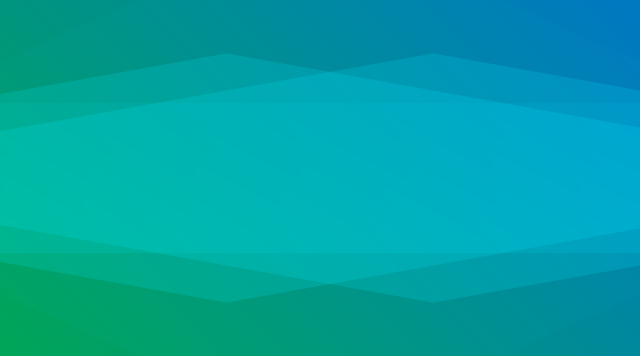
Reproduce this background procedurally as a WebGL 1 fragment shader.

```glsl
precision mediump float;

uniform vec2 u_resolution;

#define GREEN vec3(0.0, 0.65, 0.34)
#define BLUE vec3(0.0, 0.47, 0.765)
#define CYAN vec3(0.0, 0.91, 1.0)
#define PEAK_LEFT 0.354
#define PEAK_RIGHT 0.677
#define PEAK_HEIGHT 0.35
#define PEAK_SLOPE 0.3227
#define BAND_HEIGHT 0.211
#define HALO_HEIGHT 0.73
#define HALO_SLOPE 0.811
#define PANEL_ALPHA 0.17
#define HALO_ALPHA 0.025

// Coverage of a panel mirrored about mid-height, sloping away from its peak.
float panel(vec2 uv, float peakX, float halfHeight, float slope) {
  float edge = abs(uv.y - 0.5) + slope * abs(uv.x - peakX) - halfHeight;
  float blur = 0.6 / u_resolution.y;
  return 1.0 - smoothstep(-blur, blur, edge);
}

void main() {
  vec2 uv = gl_FragCoord.xy / u_resolution;

  // Diagonal base gradient, at 45 degrees on the canvas
  float along = (gl_FragCoord.x + gl_FragCoord.y) / (u_resolution.x + u_resolution.y);
  vec3 color = mix(GREEN, BLUE, along);

  // Faint wide halo that leaves the corners darker
  color = mix(color, CYAN, HALO_ALPHA * panel(uv, 0.5, HALO_HEIGHT, HALO_SLOPE));

  // Two overlapping translucent hexagons
  color = mix(color, CYAN, PANEL_ALPHA * panel(uv, PEAK_LEFT, PEAK_HEIGHT, PEAK_SLOPE));
  color = mix(color, CYAN, PANEL_ALPHA * panel(uv, PEAK_RIGHT, PEAK_HEIGHT, PEAK_SLOPE));

  // Level band, a little stronger towards its lower edge
  float bandAlpha = mix(0.12, 0.07, smoothstep(0.5 - BAND_HEIGHT, 0.5 + BAND_HEIGHT, uv.y));
  color = mix(color, CYAN, bandAlpha * panel(uv, 0.5, BAND_HEIGHT, 0.0));

  gl_FragColor = vec4(color, 1.0);
}
```
